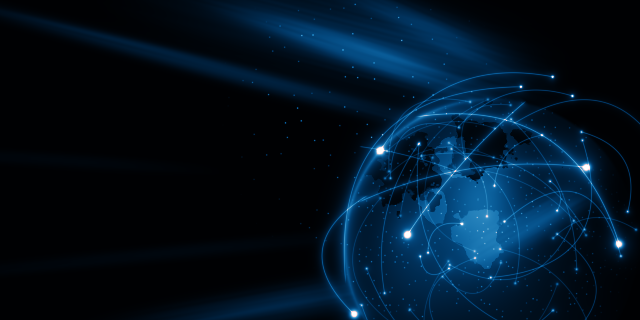
This background is drawn by a WebGL 1 fragment shader. Its source:

```glsl
precision highp float;
// Glowing blue network globe at lower right, with light beams sweeping in over black.
uniform vec2 u_resolution;

#define GLOBE_CENTER vec2(1.536, 0.232)
#define GLOBE_RADIUS 0.458
#define LINE_WIDTH 0.0018
#define RANDOM_ARCS 34
#define ARC_LIGHT 0.34
#define NODE_SIZE 0.0040
#define HUB_SIZE 0.0120
#define STAR_SIZE 0.0022
#define COAST_SCALE 19.0

float hash(vec2 p) {
  return fract(sin(dot(p, vec2(127.1, 311.7))) * 43758.5453);
}

float noise(vec2 p) {
  vec2 i = floor(p), f = fract(p);
  f *= f * (3.0 - 2.0 * f);
  return mix(mix(hash(i), hash(i + vec2(1, 0)), f.x),
             mix(hash(i + vec2(0, 1)), hash(i + vec2(1, 1)), f.x), f.y);
}

float fbm(vec2 p) {
  float sum = 0.0, amp = 0.5;
  for (int i = 0; i < 4; i++) {
    sum += amp * noise(p);
    p = p * 2.07 + 3.1;
    amp *= 0.5;
  }
  return sum;
}

// Gaussian falloff that stays wide enough to be smooth at any size
float fineGlow(float d, float w) {
  w = max(w, 0.6 / u_resolution.y);
  return exp(-d * d / (w * w));
}

float blob(vec2 p, vec2 center, vec2 size) {
  vec2 q = (p - center) / size;
  return exp(-dot(q, q));
}

float node(vec2 p, vec2 center, float size) {
  float d = length(p - center);
  return 1.9 * fineGlow(d, size) + 0.5 * exp(-d / (size * 1.9));
}

// Coordinates along (0..1) and across the chord from a to b
vec2 chordSpace(vec2 p, vec2 a, vec2 b) {
  vec2 d = b - a;
  float len = length(d);
  d /= len;
  p -= a;
  return vec2(dot(p, d) / len, dot(p, vec2(-d.y, d.x)));
}

// Parabolic link that bulges to the left of a to b, with a soft halo
float arc(vec2 p, vec2 a, vec2 b, float bulge, float halo) {
  vec2 q = chordSpace(p, a, b);
  float slope = 4.0 * bulge * (1.0 - 2.0 * q.x) / length(b - a);
  float d = abs(q.y - 4.0 * bulge * q.x * (1.0 - q.x)) / sqrt(1.0 + slope * slope);
  float ends = smoothstep(-0.01, 0.02, q.x) * smoothstep(1.01, 0.98, q.x);
  return ends * (fineGlow(d, LINE_WIDTH) + halo * exp(-d / 0.010));
}

// Soft ray with fine fibres along its length
float beam(vec2 p, vec2 a, vec2 b, float width) {
  vec2 q = chordSpace(p, a, b);
  float fibres = 0.6 + 0.5 * noise(vec2(q.x * 2.0, q.y * 45.0) + a * 9.0) + 0.3 * noise(vec2(q.x * 3.0, q.y * 110.0));
  float ends = smoothstep(-0.05, 0.7, q.x) * smoothstep(1.15, 0.7, q.x);
  return ends * fibres * exp(-q.y * q.y / (width * width));
}

// One jittered dot in a share of the grid cells
float scatter(vec2 p, float cells, float share) {
  vec2 id = floor(p * cells);
  vec2 spot = (id + 0.2 + 0.6 * vec2(hash(id), hash(id + 17.3))) / cells;
  float lit = step(hash(id + 41.7), share) * (0.25 + 0.75 * hash(id + 5.9));
  return lit * fineGlow(length(p - spot), STAR_SIZE);
}

float skyLight(vec2 p) {
  float light = 0.24 * beam(p, vec2(-0.3, 1.04), vec2(1.34, 0.61), 0.026);
  light += 0.07 * beam(p, vec2(-0.6, 1.10), vec2(0.75, 0.79), 0.010);
  light += 0.50 * beam(p, vec2(0.62, 1.0), vec2(1.45, 0.73), 0.038);
  light += 0.28 * beam(p, vec2(0.9, 1.1), vec2(1.6, 0.79), 0.050);
  light += 0.24 * beam(p, vec2(0.3, 1.08), vec2(1.62, 0.74), 0.12);
  light += 0.05 * beam(p, vec2(-0.6, 0.55), vec2(0.6, 0.47), 0.020);
  light += 0.05 * beam(p, vec2(-0.6, 0.1), vec2(1.15, 0.27), 0.022);
  light += 0.26 * beam(p, vec2(0.2, -0.07), vec2(1.2, 0.11), 0.045);
  return light + 1.2 * scatter(p, 22.0, 0.45) * smoothstep(0.2, 0.6, blob(p, vec2(1.14, 0.64), vec2(0.38, 0.42)));
}

float globeLight(vec2 p) {
  float rough = fbm(p * COAST_SCALE) - 0.47;
  float light = 0.07 + 0.32 * blob(p, vec2(1.46, 0.33), vec2(0.22, 0.27));
  light += 0.42 * blob(p, vec2(1.51, 0.38), vec2(0.10, 0.17));
  light += 0.15 * blob(p, vec2(1.28, 0.18), vec2(0.15, 0.2));
  light += 0.45 * beam(p, vec2(1.38, 0.14), vec2(1.86, 0.41), 0.045);
  light += 0.20 * blob(p, vec2(1.79, 0.50), vec2(0.09, 0.08));
  // Dark northern land, then pale continents
  float north = max(blob(p, vec2(1.26, 0.47), vec2(0.15, 0.12)), blob(p, vec2(1.52, 0.55), vec2(0.12, 0.11)));
  light *= 1.0 - 0.88 * smoothstep(0.50, 0.56, north + 1.3 * rough);
  float pale = max(blob(p, vec2(1.41, 0.51), vec2(0.065, 0.08)), blob(p, vec2(1.35, 0.36), vec2(0.055, 0.065)));
  pale = max(pale, blob(p, vec2(1.50, 0.28), vec2(0.09, 0.13)));
  light += 0.25 * smoothstep(0.50, 0.56, pale + 1.2 * rough);
  return light + 0.7 * scatter(p, 52.0, 0.30);
}

vec2 globePoint(float seed) {
  float angle = 6.2832 * hash(vec2(seed, 1.7));
  return GLOBE_CENTER + GLOBE_RADIUS * sqrt(hash(vec2(seed, 8.3))) * vec2(cos(angle), sin(angle));
}

float networkLight(vec2 p) {
  float light = 0.0;
  for (int i = 0; i < RANDOM_ARCS; i++) {
    float seed = float(i) * 2.0 + 3.0;
    vec2 a = globePoint(seed), b = globePoint(seed + 1.0), d = b - a;
    float outward = sign(dot(vec2(-d.y, d.x), a + b - 2.0 * GLOBE_CENTER));
    float strength = 0.5 + 0.7 * hash(vec2(seed, 6.1));
    light += ARC_LIGHT * strength * arc(p, a, b, outward * length(d) * (0.1 + 0.3 * hash(vec2(seed, 4.4))), 0.04);
    light += 0.55 * strength * (node(p, a, NODE_SIZE) + node(p, b, NODE_SIZE));
  }
  // Hubs and the long links between them
  vec2 west = vec2(1.188, 0.529), middle = vec2(1.273, 0.266), east = vec2(1.833, 0.477);
  vec2 southEast = vec2(1.935, 0.237), southWest = vec2(1.107, 0.018);
  vec2 top = vec2(1.727, 0.760), crest = vec2(1.628, 0.729), shoulder = vec2(1.789, 0.70);
  light += 0.5 * arc(p, vec2(1.302, 0.635), southEast, 0.16, 0.7);
  light += 0.5 * arc(p, middle, vec2(1.641, 0.682), 0.02, 0.6);
  light += 0.4 * arc(p, vec2(1.125, 0.37), east, 0.05, 0.7);
  light += 0.4 * arc(p, west, top, 0.10, 0.3);
  light += 0.4 * arc(p, vec2(1.08, 0.12), crest, 0.22, 0.3);
  light += 0.4 * arc(p, southWest, vec2(1.146, 0.388), 0.12, 0.6);
  light += 0.35 * arc(p, vec2(1.43, 0.60), shoulder, 0.06, 0.1);
  light += 0.35 * arc(p, vec2(1.125, 0.542), vec2(1.44, 0.46), 0.01, 0.1);
  light += 0.35 * arc(p, vec2(1.60, 0.61), vec2(2.10, 0.46), 0.15, 0.2);
  light += node(p, west, HUB_SIZE) + node(p, middle, HUB_SIZE) + node(p, east, HUB_SIZE);
  light += node(p, southEast, HUB_SIZE) + node(p, southWest, HUB_SIZE);
  return light + node(p, top, NODE_SIZE) + node(p, crest, NODE_SIZE) + node(p, shoulder, NODE_SIZE);
}

void main() {
  vec2 p = gl_FragCoord.xy / u_resolution.y;
  vec2 fromCenter = p - GLOBE_CENTER;
  float edge = length(fromCenter) - GLOBE_RADIUS;
  float inside = smoothstep(0.006, -0.006, edge);
  float light = mix(skyLight(p), globeLight(p) * smoothstep(2.05, 1.65, p.x), inside);

  // Bright rim on the upper left limb
  float facing = smoothstep(0.25, 0.95, dot(normalize(fromCenter), vec2(-0.87, 0.49)));
  light += facing * (0.45 * exp(-abs(edge) / 0.022) + 0.2 * fineGlow(edge, 0.006));
  light += networkLight(p);

  // Light ramps from navy through cyan to white
  float blue = max(0.95 * light / (1.0 + 0.32 * light * light), 0.5 * light);
  vec3 color = vec3(0.14 * pow(light, 4.0), 0.5 * light, blue);
  gl_FragColor = vec4(min(color + vec3(0.0, 0.003, 0.010), 1.0), 1.0);
}
```
